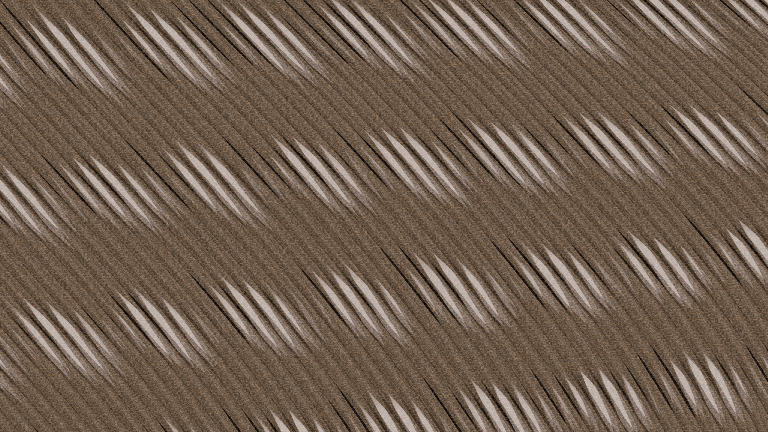
Reproduce this pattern procedurally as a WebGL 2 fragment shader.

```glsl
#version 300 es
precision highp float;
// Slanted, gently bending brown strands with pale blade-shaped gaps.
// Cosine waves form a lattice that opens and closes the gaps of two slightly
// turned strand families; where both open it is pale. Cellular noise adds grain.
uniform vec2 u_resolution;
out vec4 outColor;

const float TAU = 6.2831853;
const float STRAND_PITCH = 0.0440;
const float COLUMN_PITCH = 0.2315;

const vec3 PALE  = vec3(0.75, 0.70, 0.67);
const vec3 MID   = vec3(0.57, 0.50, 0.455);
const vec3 BROWN = vec3(0.470, 0.388, 0.316);
const vec3 SHADE = vec3(0.390, 0.318, 0.250);
const vec3 DEEP  = vec3(0.27, 0.21, 0.16);
const vec3 BLACK = vec3(0.10, 0.07, 0.055);

float hash(vec2 p) {
  return fract(sin(dot(p, vec2(127.1, 311.7))) * 43758.55);
}

// Distance to the nearest scattered cell point
float cellular(vec2 p) {
  vec2 cell = floor(p);
  float nearest = 2.0;
  for (int j = -1; j <= 1; j++) {
    for (int i = -1; i <= 1; i++) {
      vec2 id = cell + vec2(i, j);
      vec2 point = id + vec2(hash(id), hash(id + 37.0));
      nearest = min(nearest, distance(p, point));
    }
  }
  return nearest;
}

// Coverage of a stripe centred in each unit, with a smoothed edge
float stripe(float coord, float halfWidth, float soft) {
  float d = abs(fract(coord) - 0.5);
  float cover = 1.0 - smoothstep(-soft, soft, d - halfWidth);
  return cover * smoothstep(0.0, soft, halfWidth);
}

// Position across the bending strands; "down" is measured from the top
float strandCoord(float x, float down) {
  float bend = x * (0.15 * down - 0.18 * down * down);
  float wobble = 0.003 * sin(5.0 * x + 3.0 * down) + 0.002 * sin(11.0 * down - 7.0 * x);
  return x - 0.88 * down - bend + wobble;
}

// Gap lattice: x counts columns, y counts rows
vec2 latticeCoord(float x, float down) {
  float row = (down + 0.06 * x - 0.14) / (0.335 - 0.03 * x);
  float column = (x - 0.174 - 0.104 * row) / COLUMN_PITCH;
  return vec2(column, row);
}

// Lattice wave: 1 at each gap centre, negative between gaps
float opening(vec2 g, float steepness) {
  float steep = cos(TAU * g.x);
  float slanted = cos(TAU * (g.x - g.y));
  return 0.45 * mix(slanted, steep, steepness) + 0.55 * cos(TAU * g.y);
}

// Half width of a gap, varied from strand to strand and row to row
float gapWidth(float coord, vec2 lattice, float open, float seed) {
  float variation = hash(vec2(floor(coord), floor(lattice.y + 0.5) + seed)) - 0.5;
  return 0.25 * smoothstep(-0.15, 0.75, open + 0.35 * variation);
}

void main() {
  vec2 p = gl_FragCoord.xy / u_resolution.y;
  float down = 1.0 - p.y;
  float across = strandCoord(p.x, down);
  float strand = across / STRAND_PITCH;
  float soft = 0.6 / (u_resolution.y * STRAND_PITCH);

  vec2 lattice = latticeCoord(p.x, down);
  float steepness = clamp(0.2 + 0.28 * p.x * down, 0.0, 0.7);
  float open = opening(lattice, steepness);
  float turned = strand + 0.15 + 0.16 * sin(TAU * lattice.y);

  // Brown body with soft bands from both families
  float band = stripe(strand + 0.35, 0.17, 2.0 * soft);
  float crossBand = stripe(2.0 * strand + 0.7 * lattice.y, 0.22, 3.0 * soft);
  vec3 color = mix(BROWN, SHADE, min(0.7 * band + 0.6 * crossBand, 1.0));

  // Dark slits along the strand edges, deeper between open gaps
  float crowd = smoothstep(-0.2, 0.6, open);
  float slitWidth = 0.04 + 0.06 * crowd;
  color = mix(color, DEEP, (0.5 + 0.4 * crowd) * stripe(strand + 0.5, slitWidth, soft));
  float slitWave = opening(lattice + vec2(0.38, 0.1), steepness);
  float blackWidth = 0.07 * smoothstep(0.2, 0.9, slitWave + hash(vec2(floor(strand + 0.5), 5.0)) - 0.5);
  color = mix(color, BLACK, 0.9 * stripe(strand + 0.5, blackWidth, soft));

  // One family open gives a half tone, both open give a pale blade
  float first = stripe(strand, gapWidth(strand, lattice, open, 3.0), soft);
  float second = stripe(turned, gapWidth(turned, lattice, open, 40.0), soft);
  float pale = first * second;
  color = mix(color, MID, 0.85 * max(first, second));
  color = mix(color, PALE, pale * (0.55 + 0.45 * smoothstep(0.0, 0.6, open)));

  // Fine woven grain with a slight warm tint
  float grain = cellular(vec2(across * 250.0, down * 300.0)) - 0.47;
  float fleck = hash(floor(p * 288.0)) - 0.5;
  float strength = 1.0 - 0.5 * pale;
  color += strength * (0.18 * grain + 0.09 * fleck);
  color += strength * 0.08 * grain * vec3(1.0, 0.1, -0.8);

  outColor = vec4(clamp(color, 0.0, 1.0), 1.0);
}
```
